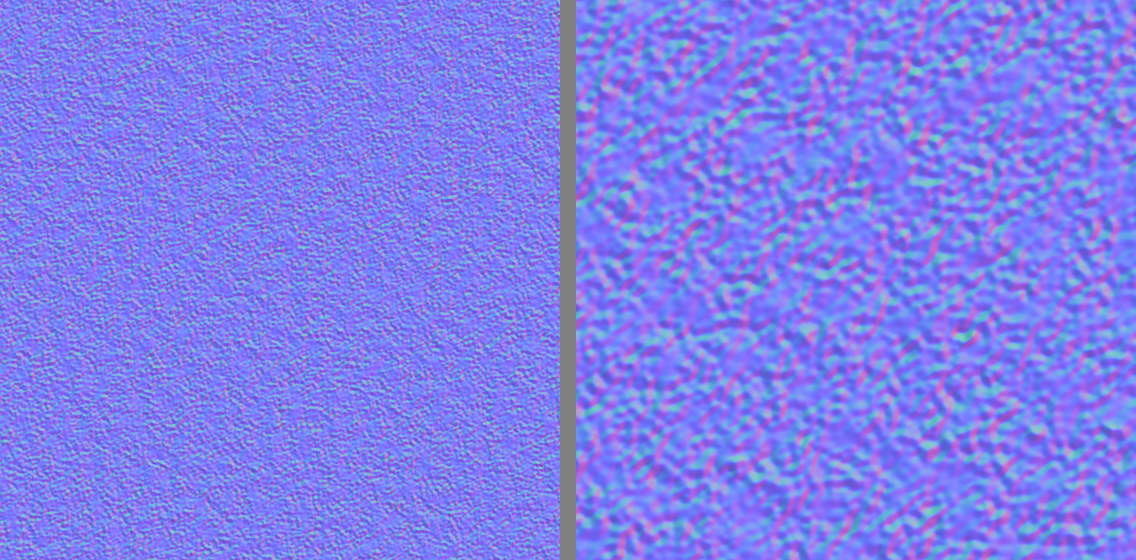
Left, the full canvas; right, a detail of the centre.
Give the GLSL for this texture map, as a Shadertoy shader.

```glsl
// Tangent-space normal map of a fine, irregular leathery grain.

const float GRAIN = 140.0;      // typical grain cells across the canvas
const float RELIEF = 0.84;      // overall steepness of the bumps
const float SOFTEN = 0.58;      // share of the tilt kept in red and green
const float SKEW = 0.35;        // steeper faces towards the right and top

// Random angle for a lattice point
float hashAngle(vec2 cell, float seed) {
    vec3 p = fract(vec3(cell.xyx) * vec3(0.1031, 0.1030, 0.0973) + seed * 0.137);
    p += dot(p, p.yzx + 33.33);
    return 6.28318 * fract((p.x + p.y) * p.z);
}

// Influence of one lattice corner with a unit gradient
float corner(vec2 cell, vec2 offset, vec2 local, float seed) {
    float a = hashAngle(cell + offset, seed);
    return dot(vec2(cos(a), sin(a)), local - offset);
}

// Smooth gradient noise, roughly -0.7 to 0.7
float gradientNoise(vec2 p, float seed) {
    vec2 cell = floor(p);
    vec2 f = p - cell;
    vec2 w = f * f * f * (f * (f * 6.0 - 15.0) + 10.0);
    float low = mix(corner(cell, vec2(0, 0), f, seed), corner(cell, vec2(1, 0), f, seed), w.x);
    float high = mix(corner(cell, vec2(0, 1), f, seed), corner(cell, vec2(1, 1), f, seed), w.x);
    return mix(low, high, w.y);
}

vec2 rotate(vec2 p, float angle) {
    float c = cos(angle), s = sin(angle);
    return vec2(c * p.x + s * p.y, c * p.y - s * p.x);
}

// Surface height, measured in grain cells
float height(vec2 uv) {
    // Grains run slightly along the rising diagonal
    vec2 p = rotate(uv, 0.785) * vec2(0.87, 1.13) + 3.0;

    // Two rotated layers hide the lattice
    float grain = gradientNoise(p * GRAIN * 0.88, 1.0)
                + gradientNoise(rotate(p, 0.6) * GRAIN * 1.14, 2.0) * 0.85;

    // Smooth worn patches and a few sharp peaks
    float wear = gradientNoise(rotate(p, 1.1) * 42.0, 3.0);
    float peak = gradientNoise(rotate(p, 0.3) * 58.0, 4.0);
    float strength = mix(0.3, 0.8, smoothstep(-0.38, 0.12, wear))
                   + 0.5 * smoothstep(0.25, 0.6, peak);

    float swell = gradientNoise(rotate(p, 0.9) * 38.0, 5.0);
    return grain * strength + swell * 0.75;
}

// Slope from central differences
vec2 slope(vec2 uv, float reach) {
    vec2 e = vec2(reach, 0.0);
    vec2 rise = vec2(height(uv + e.xy) - height(uv - e.xy),
                     height(uv + e.yx) - height(uv - e.yx));
    return rise / (2.0 * reach * GRAIN);
}

void mainImage(out vec4 fragColor, in vec2 fragCoord) {
    vec2 uv = fragCoord / min(iResolution.x, iResolution.y);
    vec3 normal = normalize(vec3(-RELIEF * slope(uv, 0.001), 1.0));

    // Uneven faces: one side of each bump falls off faster
    vec2 tilt = normal.xy + SKEW * (normal.xy * normal.xy - 0.13);

    vec3 color = 0.5 + 0.5 * vec3(tilt * SOFTEN, normal.z);
    fragColor = vec4(clamp(color, 0.0, 1.0), 1.0);
}
```
